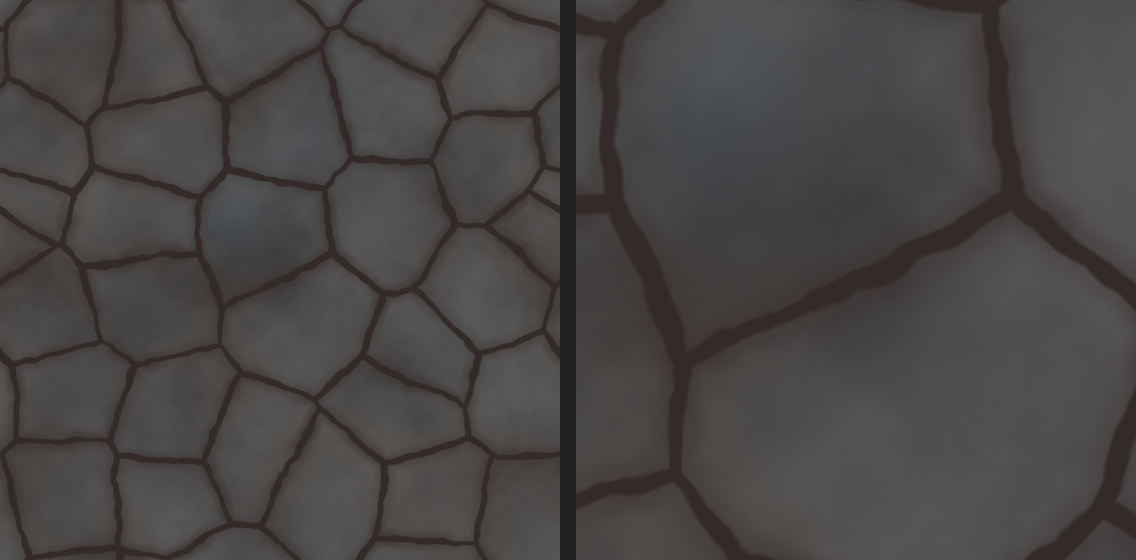
Left, the full canvas; right, a detail of the centre.
Reproduce this texture procedurally as a three.js fragment shader.

```glsl
// Dark grey flagstones split by thin, wobbly brown cracks.
// A wrapped Voronoi diagram gives the stones and the distance to their borders;
// wrapped value noise bends the cracks and paints the cloudy stone faces.

varying vec2 vUv;

const vec2 STONES = vec2(5.0, 6.0);
const float JITTER = 0.88;
const float CRACK_HALF_WIDTH = 0.0056;
const float CRACK_SOFTNESS = 0.0018;

const vec3 CRACK_COLOR = vec3(0.205, 0.163, 0.163);
const vec3 STAIN_COLOR = vec3(0.235, 0.205, 0.203);
const vec3 STONE_DARK = vec3(0.258, 0.250, 0.250);
const vec3 STONE_LIGHT = vec3(0.352, 0.352, 0.353);
const vec3 COOL_SHIFT = vec3(-0.020, 0.001, 0.018);

float hash(vec2 p) {
  return fract(sin(dot(p, vec2(127.1, 311.7))) * 43758.5453);
}

// Value noise that repeats after a whole number of lattice cells.
float wrapNoise(vec2 uv, float period, float seed) {
  vec2 p = uv * period;
  vec2 i = floor(p);
  vec2 f = fract(p);
  f = f * f * (3.0 - 2.0 * f);
  vec2 a = mod(i, period) + seed;
  vec2 b = mod(i + 1.0, period) + seed;
  float low = mix(hash(a), hash(vec2(b.x, a.y)), f.x);
  float high = mix(hash(vec2(a.x, b.y)), hash(b), f.x);
  return mix(low, high, f.y);
}

float wrapFbm(vec2 uv, float period, float seed) {
  float sum = 0.0;
  float total = 0.0;
  float weight = 1.0;
  for (int k = 0; k < 6; k++) {
    sum += weight * wrapNoise(uv, period, seed);
    total += weight;
    weight *= 0.56;
    period *= 2.0;
    seed += 19.3;
  }
  return sum / total;
}

vec2 wobble(vec2 uv, float period, float seed) {
  return vec2(wrapNoise(uv, period, seed), wrapNoise(uv, period, seed + 37.0)) - 0.5;
}

// Stone centre of a grid cell, in canvas units.
vec2 stoneCentre(vec2 cell) {
  vec2 id = mod(cell, STONES);
  vec2 offset = vec2(hash(id + 3.7), hash(id + 51.2)) - 0.5;
  return (cell + 0.5 + JITTER * offset) / STONES;
}

// Returns the distance to the closest border and a random shade for the stone.
vec2 stoneBorder(vec2 uv) {
  vec2 home = floor(uv * STONES);
  vec2 nearestCell = home;
  vec2 nearest = vec2(0.0);
  float best = 10.0;
  for (int y = -2; y <= 2; y++) {
    for (int x = -2; x <= 2; x++) {
      vec2 cell = home + vec2(float(x), float(y));
      vec2 toCentre = stoneCentre(cell) - uv;
      float d = dot(toCentre, toCentre);
      if (d < best) {
        best = d;
        nearest = toCentre;
        nearestCell = cell;
      }
    }
  }
  float border = 10.0;
  for (int y = -2; y <= 2; y++) {
    for (int x = -2; x <= 2; x++) {
      vec2 toCentre = stoneCentre(nearestCell + vec2(float(x), float(y))) - uv;
      vec2 across = toCentre - nearest;
      if (dot(across, across) > 0.00001) {
        border = min(border, dot(0.5 * (toCentre + nearest), normalize(across)));
      }
    }
  }
  return vec2(border, hash(mod(nearestCell, STONES) + 83.0));
}

vec3 stoneFace(vec2 uv, float shade, float border) {
  float cloud = wrapFbm(uv, 6.0, 11.0);
  float tint = wrapFbm(uv, 5.0, 140.0);
  float body = smoothstep(0.0, 0.065, border);
  float light = 0.46 + 1.75 * (cloud - 0.5) + 0.12 * (shade - 0.5) + 0.13 * (body - 0.5);
  vec3 color = mix(STONE_DARK, STONE_LIGHT, clamp(light, -0.1, 1.1));
  return color + COOL_SHIFT * (2.2 * (tint - 0.5) + 0.45 * (body - 0.6));
}

void main() {
  // Bend the cracks broadly, then fray them finely.
  vec2 bent = vUv + 0.012 * wobble(vUv, 14.0, 5.0)
    + 0.0055 * wobble(vUv, 48.0, 71.0) + 0.0022 * wobble(vUv, 110.0, 23.0);
  vec2 stone = stoneBorder(bent);
  float border = stone.x;
  vec3 color = stoneFace(vUv, stone.y, border);

  // Soft brown stain beside the cracks.
  float stain = 1.0 - smoothstep(CRACK_HALF_WIDTH, 0.024, border);
  color = mix(color, STAIN_COLOR, stain * (0.15 + 0.6 * wrapNoise(vUv, 22.0, 90.0)));

  // Cracks of uneven width.
  float width = CRACK_HALF_WIDTH * (0.72 + 0.5 * wrapNoise(vUv, 18.0, 61.0));
  float crack = 1.0 - smoothstep(width - CRACK_SOFTNESS, width + CRACK_SOFTNESS, border);
  gl_FragColor = vec4(mix(color, CRACK_COLOR, crack), 1.0);
}
```
